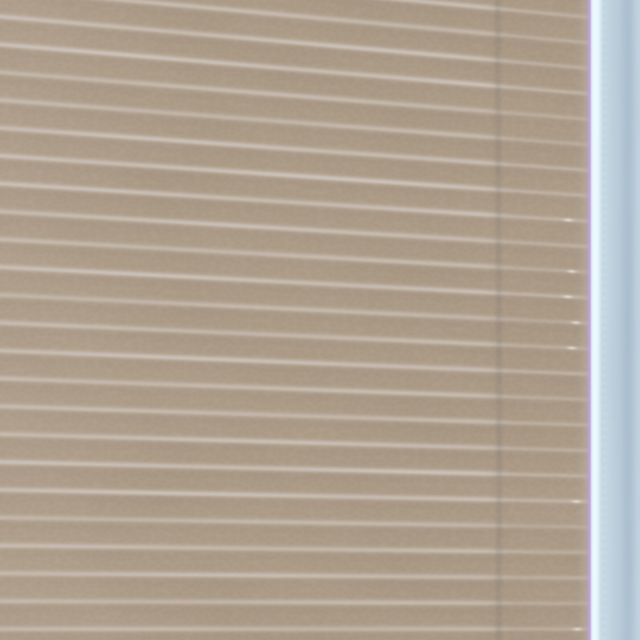
This pattern is drawn by a three.js fragment shader. Its source:

```glsl
// A closed beige window blind beside a pale blue window frame. Pale slat edges
// fan out from a level bottom edge, their spacing narrowing to the right;
// a cord shadow, soft mottling and uneven edge brightness add wear.
varying vec2 vUv;

const float FRAME_X = 0.921;
const float CORD_X = 0.779;
const float FIRST_EDGE = 0.017;

float hash(vec2 p) {
  return fract(sin(dot(p, vec2(127.1, 311.7))) * 4375.85);
}

// Soft bump of height 1 around zero.
float bump(float d, float width) {
  return exp(-d * d / (width * width));
}

// Distance to the nearest random point, one per unit cell.
float cellular(vec2 p) {
  vec2 cell = floor(p);
  float nearest = 2.0;
  for (int y = -1; y <= 1; y++) {
    for (int x = -1; x <= 1; x++) {
      vec2 c = cell + vec2(float(x), float(y));
      vec2 point = c + vec2(hash(c), hash(c + 19.7));
      nearest = min(nearest, distance(p, point));
    }
  }
  return nearest;
}

// Broad, slow unevenness from layered sines, about -1 to 1.
float mottle(vec2 p) {
  float sum = 0.0;
  float gain = 0.5;
  for (int i = 0; i < 4; i++) {
    sum += gain * sin(p.x + 1.7 * sin(p.y)) * sin(p.y + 0.6 * p.x);
    p = mat2(1.6, 1.2, -1.2, 1.6) * p + 2.3;
    gain *= 0.6;
  }
  return sum;
}

// Distance above the nearest slat edge (x), index of that edge (y), spacing (z).
vec3 slatEdge(vec2 uv) {
  float spacing = 0.0435 - 0.0040 * uv.x;
  float row = (uv.y - FIRST_EDGE) / spacing;
  float index = floor(row + 0.5);
  return vec3((row - index) * spacing, index, spacing);
}

vec3 blind(vec2 uv) {
  vec3 edge = slatEdge(uv);
  float past = smoothstep(CORD_X - 0.03, CORD_X + 0.03, uv.x);

  // Slat face: warm in the middle, greyer just below each edge.
  vec3 color = vec3(0.672, 0.608, 0.528);
  float below = fract(-edge.x / edge.z);
  color += vec3(-0.012, -0.013, -0.008) * bump(below - 0.27, 0.2);
  color += vec3(0.012, 0.012, 0.016) * smoothstep(0.35, 0.0, uv.x);
  color += 0.010 * mottle(uv * vec2(9.0, 14.0));
  color += 0.022 * (cellular(uv * vec2(100.0, 140.0)) - 0.5);

  // Slat edge: soft pale line, weaker and thinner beyond the cord.
  float strength = mix(0.72, 1.0, hash(vec2(edge.y, 3.0)));
  strength *= 0.94 + 0.08 * sin(uv.x * 9.0 + edge.y * 2.4);
  strength *= mix(1.0, 0.62, past);
  float width = (edge.x > 0.0 ? 0.0050 : 0.0041) * mix(1.0, 0.8, past);
  float line = strength * bump(edge.x, width);
  color = mix(color, vec3(0.795, 0.755, 0.718), line);

  // Cord shadow, a little deeper where it crosses the edges.
  float cord = bump(uv.x - CORD_X - 0.001 * sin(uv.y * 5.0), 0.0055);
  color -= vec3(0.050, 0.043, 0.026) * cord * (0.8 + 0.6 * line);

  // Small glints near the ends of a few slats.
  float glint = step(0.76, hash(vec2(edge.y, 8.0)));
  float glintX = 0.885 + 0.018 * hash(vec2(edge.y, 5.0));
  glint *= bump(uv.x - glintX, 0.007) * bump(edge.x, 0.0025);
  color = mix(color, vec3(0.90, 0.88, 0.87), 0.75 * glint);

  // Light bleeding in at the side.
  float bleed = smoothstep(FRAME_X - 0.022, FRAME_X, uv.x);
  return mix(color, vec3(0.74, 0.69, 0.68), 0.5 * bleed);
}

vec3 frame(vec2 uv) {
  float x = uv.x - FRAME_X;
  vec3 color = mix(vec3(0.77, 0.845, 0.89), vec3(0.73, 0.795, 0.85),
                   smoothstep(0.020, 0.048, x));

  // Shaded groove, lighter outer rim and faint fine ribbing.
  color -= vec3(0.055, 0.045, 0.040) * bump(x - 0.060, 0.010);
  color += 0.025 * smoothstep(0.065, 0.079, x);
  color += 0.010 * sin(uv.y * 520.0) * bump(x - 0.024, 0.004);
  color += 0.008 * mottle(uv * vec2(30.0, 6.0));

  // Bright lit strip along the inner side.
  float lit = 1.0 - smoothstep(0.012, 0.023, x + 0.003 * (1.0 - uv.y));
  return mix(color, vec3(0.92, 0.975, 0.995), lit);
}

void main() {
  float side = smoothstep(FRAME_X - 0.002, FRAME_X + 0.003, vUv.x);
  vec3 color = mix(blind(vUv), frame(vUv), side);

  // Violet fringe where the blind meets the lit frame.
  float fringe = bump(vUv.x - FRAME_X, 0.0032);
  color = mix(color, vec3(0.74, 0.62, 0.85), 0.85 * fringe);
  gl_FragColor = vec4(color, 1.0);
}
```
